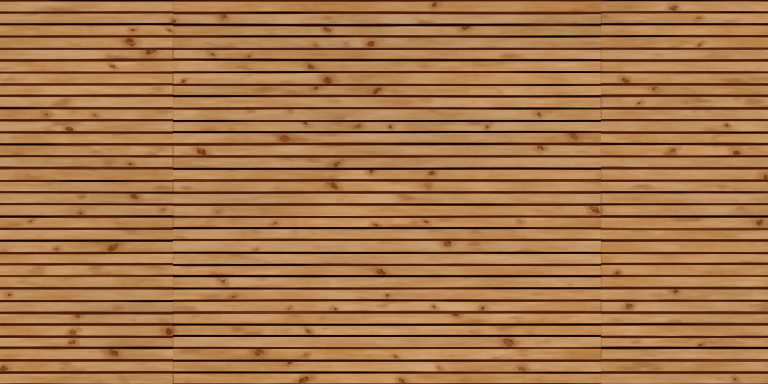
Reproduce this texture procedurally as a Shadertoy shader.

```glsl
const float ROWS = 32.0;        // slats from bottom to top
const float LENGTH = 64.0;      // canvas width in slat heights
const float KNOT_CELL = 4.0;    // spacing of possible knots
const vec2 JOINTS = vec2(0.2255, 0.783) * LENGTH;

const vec3 TAN = vec3(0.775, 0.595, 0.415);
const vec3 HONEY = vec3(0.695, 0.49, 0.285);
const vec3 STAIN = vec3(0.58, 0.35, 0.17);
const vec3 RIM = vec3(0.42, 0.21, 0.085);
const vec3 DEEP = vec3(0.28, 0.10, 0.025);
const vec3 BLACK = vec3(0.09, 0.02, 0.0);
const vec3 KNOT = vec3(0.47, 0.23, 0.09);

float hash(vec2 p) {
    vec3 q = fract(vec3(p.xyx) * 0.1031);
    q += dot(q, q.yzx + 33.33);
    return fract((q.x + q.y) * q.z);
}

float noise(vec2 p) {
    vec2 i = floor(p), f = fract(p);
    f = f * f * (3.0 - 2.0 * f);
    float low = mix(hash(i), hash(i + vec2(1, 0)), f.x);
    float high = mix(hash(i + vec2(0, 1)), hash(i + vec2(1, 1)), f.x);
    return mix(low, high, f.y);
}

float fbm(vec2 p) {
    float sum = 0.0, weight = 0.5;
    for (int i = 0; i < 3; i++) {
        sum += weight * noise(p);
        p = p * 2.03 + 11.7;
        weight *= 0.5;
    }
    return sum / 0.875;
}

// x: dark heart, y: soft stain around it
vec2 knotMask(vec2 p, float row, float density, float blur) {
    float shift = hash(vec2(row, 5.0)) * KNOT_CELL;
    vec2 cell = vec2(floor((p.x + shift) / KNOT_CELL), row);
    float present = step(hash(cell + 7.0), density);
    vec2 center = vec2((cell.x + mix(0.32, 0.68, hash(cell + 19.0))) * KNOT_CELL - shift,
                       row + mix(0.2, 0.8, hash(cell + 31.0)));
    float radius = mix(0.08, 0.34, pow(hash(cell + 43.0), 2.0));
    vec2 d = p - center;
    d.x += d.y * 1.6 * (hash(cell + 57.0) - 0.5);
    float dist = length(d * vec2(0.8, 1.0)) + 0.2 * (noise(p * 4.0) - 0.5);
    float heart = 1.0 - smoothstep(radius - blur, radius + blur, dist);
    float mottle = 0.4 + 0.7 * noise(p * 5.0 + 9.0);
    float stain = 1.0 - smoothstep(radius, radius * 2.2 + 0.3, dist);
    return present * vec2(heart * min(mottle, 1.0), stain);
}

vec3 woodColor(vec2 p, float row, float board) {
    vec2 shift = vec2(row * 17.3, board * 41.0);
    float broad = noise(p * vec2(0.1, 0.2) + 5.0) - 0.5;
    float plank = hash(vec2(row, board) + 3.0) - 0.5;
    float blotch = fbm(p * vec2(0.3, 0.7) + shift) - 0.5;
    float grain = fbm(p * vec2(0.4, 4.0) + shift.yx) - 0.5;
    float fiber = noise(p * vec2(2.0, 6.0) + shift) - 0.5;
    float tone = 0.42 + 0.4 * plank + 1.3 * blotch + 0.9 * grain + 0.3 * fiber;
    vec3 color = mix(TAN, HONEY, clamp(tone, -0.2, 1.25));
    float smudge = smoothstep(0.64, 0.9, fbm(p * vec2(0.4, 1.1) + shift + 23.0));
    color = mix(color, STAIN, 0.55 * smudge);
    return color * (1.0 + 0.07 * broad + 0.06 * plank);
}

// Shadowed slot between slats; each one sits a little differently
vec3 addGap(vec3 wood, vec2 p, float board, float pixel) {
    float line = floor(p.y + 0.5);
    vec2 id = vec2(line, board);
    float sag = 0.05 * (noise(vec2(p.x * 0.07, line * 3.3)) - 0.5);
    float offset = 0.035 + 0.09 * (hash(id + 131.0) - 0.5) + sag;
    float d = abs(p.y - line + offset);

    float wear = noise(vec2(p.x * 0.5, line * 5.7)) - 0.5;
    float width = hash(id + 113.0) - 0.5;
    float darkness = 0.55 * hash(id + 71.0)
                   + 0.45 * noise(vec2(p.x * 0.13, line * 9.1));
    vec3 slot = mix(RIM, DEEP, smoothstep(0.05, 0.35, darkness));
    slot = mix(slot, BLACK, smoothstep(0.52, 0.66, darkness));

    float soft = max(0.08, pixel * 0.64);
    float edge = 0.072 + 0.025 * wear + 0.035 * width;
    vec3 shade = mix(slot, RIM, smoothstep(0.03, 0.03 + soft, d));
    return mix(shade, wood, smoothstep(edge, edge + soft, d));
}

float jointMask(float x, float row, float pixel) {
    vec2 d = abs(x - JOINTS);
    vec2 strength = vec2(hash(vec2(row, 81.0)), hash(vec2(row, 93.0)));
    vec2 line = 1.0 - smoothstep(vec2(0.01), vec2(0.04 + pixel), d);
    return dot(line, strength * strength);
}

void mainImage(out vec4 fragColor, in vec2 fragCoord) {
    vec2 p = fragCoord / iResolution.xy * vec2(LENGTH, ROWS);
    float pixel = ROWS / iResolution.y;
    float row = floor(p.y);
    float board = step(JOINTS.x, p.x) * step(p.x, JOINTS.y);

    // Board surface
    vec3 color = woodColor(p, row, board);
    vec2 knot = knotMask(p, row, 0.18, max(0.06, pixel * 0.6));
    color = mix(color, STAIN, knot.y * 0.5);
    color = mix(color, KNOT, knot.x);

    // Butt joints and gaps
    color = mix(color, RIM, 0.4 * jointMask(p.x, row, pixel));
    color = addGap(color, p, board, pixel);
    fragColor = vec4(color, 1.0);
}
```
